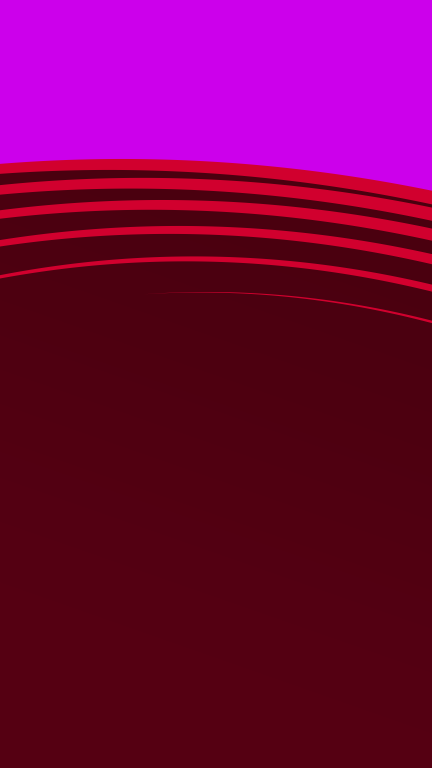
Reproduce this background procedurally as a Shadertoy shader.

```glsl
// Thin crimson arcs fanning over a dark maroon hill beneath a flat magenta sky.

// Coverage of the region where dist is positive, softened over one pixel.
float coverage(float dist, float pixel) {
    return clamp(dist / pixel + 0.5, 0.0, 1.0);
}

// Upper edge of an arc: each one peaks lower, further right and bends more.
float arcTop(float x, float i) {
    float peakY = 0.368 + i * (0.0405 + i * (0.0030 + i * 0.000243));
    float peakX = 0.282 + i * (0.051 - i * 0.0023);
    float bend = 0.1426 + i * (0.00864 + i * 0.00238);
    return peakY + bend * (x - peakX) * (x - peakX);
}

// Arcs thin out with each step down and widen towards the right.
float arcWidth(float x, float i) {
    float base = 0.0231 - i * (0.00046 + i * (0.00046 + i * 0.000097));
    return max(base + 0.0085 * x, 0.0);
}

void mainImage(out vec4 fragColor, in vec2 fragCoord) {
    // Canvas widths, with y measured down from the top
    float pixel = 1.0 / iResolution.x;
    vec2 p = vec2(fragCoord.x, iResolution.y - fragCoord.y) * pixel;

    // Hill with a faint slanted gradient
    vec3 sky = vec3(0.80, 0.0, 0.92);
    vec3 crimson = vec3(0.82, 0.0, 0.18);
    vec3 hill = mix(vec3(0.290, 0.0, 0.060), vec3(0.333, 0.0, 0.072),
                    smoothstep(0.2, 1.5, p.y - 0.35 * p.x));

    // Crimson arcs
    float arcs = 0.0;
    for (int n = 0; n < 6; n++) {
        float i = float(n);
        float depth = p.y - arcTop(p.x, i);
        arcs += coverage(depth, pixel) - coverage(depth - arcWidth(p.x, i), pixel);
    }

    // The first arc's upper edge is the skyline
    float skyline = coverage(p.y - arcTop(p.x, 0.0), pixel);
    vec3 ground = mix(hill, crimson, skyline > 0.0 ? min(arcs / skyline, 1.0) : 0.0);
    fragColor = vec4(mix(sky, ground, skyline), 1.0);
}
```
